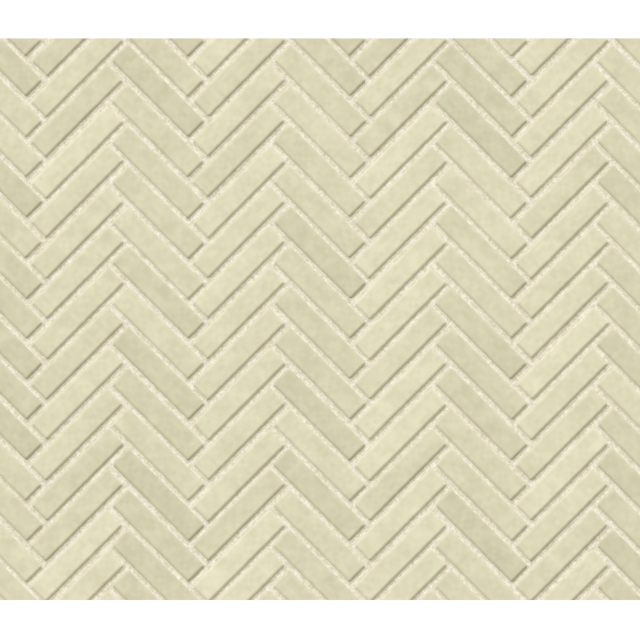
Give the GLSL for this pattern, as a WebGL 2 fragment shader.

```glsl
#version 300 es
precision highp float;

uniform vec2 u_resolution;
out vec4 fragColor;

// Layout, in canvas units
const vec2 ORIGIN = vec2(0.578, 0.495);
const float TILE_PITCH = 0.04466;
const float SHEET_BOTTOM = 0.0625;
const float SHEET_TOP = 0.9400;

// Tile shape, in tile pitches
const float TILE_RATIO = 4.0;
const float HALF_GROUT = 0.095;
const float CORNER_RADIUS = 0.10;
const float BEVEL_WIDTH = 0.13;
const float SHADOW_REACH = 0.07;
const float PLACEMENT_JITTER = 0.025;

// Shading
const vec2 LIGHT = vec2(0.35, 0.94);
const float BEVEL_SHADE = 0.23;
const float BEVEL_GLOW = 0.055;
const float SHADOW_DEPTH = 0.24;
const float TILE_VARIATION = 0.045;
const float GLAZE_MOTTLE = 0.035;
const float GROUT_GRAIN = 0.09;

const vec3 RISING_GLAZE = vec3(0.872, 0.850, 0.730);
const vec3 FALLING_GLAZE = vec3(0.848, 0.828, 0.706);
const vec3 GROUT = vec3(0.925, 0.893, 0.800);
const vec3 MARGIN = vec3(1.0);

float hash(vec2 p) {
    vec3 q = fract(vec3(p.xyx) * 0.1031);
    q += dot(q, q.yzx + 33.33);
    return fract((q.x + q.y) * q.z);
}

float noise(vec2 p) {
    vec2 i = floor(p), f = fract(p);
    f = f * f * (3.0 - 2.0 * f);
    float low = mix(hash(i), hash(i + vec2(1, 0)), f.x);
    float high = mix(hash(i + vec2(0, 1)), hash(i + vec2(1, 1)), f.x);
    return mix(low, high, f.y);
}

// Herringbone lookup: tile centre in xy, 1 in z for a rising tile
vec3 herringbone(vec2 p) {
    vec2 cell = floor(p);
    float k = mod(cell.x - cell.y, 2.0 * TILE_RATIO);
    if (k < TILE_RATIO) {
        return vec3(cell.x - k + 0.5 * TILE_RATIO, cell.y + 0.5, 1.0);
    }
    float start = cell.y - (2.0 * TILE_RATIO - 1.0 - k);
    return vec3(cell.x + 0.5, start + 0.5 * TILE_RATIO, 0.0);
}

// Rounded box: distance in x, outward normal in yz
vec3 roundedBox(vec2 p, vec2 halfSize) {
    vec2 d = abs(p) - halfSize + CORNER_RADIUS;
    vec2 corner = max(d, 0.0);
    float dist = length(corner) + min(max(d.x, d.y), 0.0) - CORNER_RADIUS;
    vec2 normal = d.x > d.y ? vec2(1, 0) : vec2(0, 1);
    if (min(d.x, d.y) > 0.0) normal = normalize(corner);
    return vec3(dist, normal * sign(p));
}

vec3 tiledSheet(vec2 uv, float pixel) {
    // Diagonal axes: x climbs to the right, y climbs to the left
    vec2 s = (uv - ORIGIN) / TILE_PITCH;
    vec2 p = vec2(s.x + s.y, s.y - s.x) * inversesqrt(2.0);
    vec3 tile = herringbone(p);
    vec2 id = tile.xy * 2.0 + 200.0;

    vec2 shift = vec2(hash(id + 17.0), hash(id + 43.0)) - 0.5;
    vec2 local = p - tile.xy - shift * 2.0 * PLACEMENT_JITTER;
    vec2 halfSize = mix(vec2(1, TILE_RATIO), vec2(TILE_RATIO, 1), tile.z) * 0.5 - HALF_GROUT;
    vec3 box = roundedBox(local, halfSize);
    float facing = dot(box.yz, LIGHT);

    // Glazed face with its lit and shaded bevels
    vec3 glaze = mix(FALLING_GLAZE, RISING_GLAZE, tile.z);
    glaze += (hash(id) - 0.5) * TILE_VARIATION;
    glaze += (noise(p * 2.3 + 90.0) + noise(p * 7.0 + 190.0) - 1.0) * GLAZE_MOTTLE;
    float bevel = smoothstep(-BEVEL_WIDTH, 0.0, box.x);
    glaze += bevel * (max(facing, 0.0) * BEVEL_GLOW + min(facing, 0.0) * BEVEL_SHADE);

    // Sandy grout with shadow along the lower edges
    float grain = noise(p * 9.0 + 400.0) + noise(p * 19.0 + 700.0) - 1.0;
    vec3 grout = GROUT + grain * GROUT_GRAIN * vec3(0.8, 0.9, 1.1);
    grout -= SHADOW_DEPTH * max(-facing, 0.0) * exp(-max(box.x, 0.0) / SHADOW_REACH);

    float edge = pixel / TILE_PITCH;
    return mix(glaze, grout, smoothstep(-edge, edge, box.x));
}

void main() {
    vec2 uv = gl_FragCoord.xy / u_resolution;
    float pixel = 0.7 / min(u_resolution.x, u_resolution.y);
    float sheet = smoothstep(-pixel, pixel, min(uv.y - SHEET_BOTTOM, SHEET_TOP - uv.y));
    fragColor = vec4(mix(MARGIN, tiledSheet(uv, pixel), sheet), 1.0);
}
```
